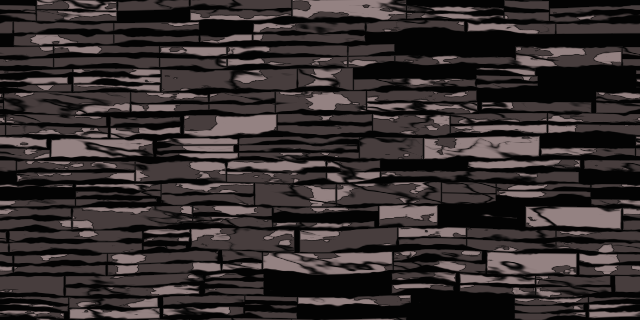
A Shadertoy shader for this texture:

```glsl
// Dry-stacked slate wall in flat tones: 14 courses of about 7 jittered blocks,
// each split into one to three slabs. Periodic noise frays the slabs, casts black
// gaps below them and lays pale, thinly outlined patches on top. Tiles both ways.

float hash(vec2 p) {
    vec3 q = fract(vec3(p.xyx) * vec3(0.1031, 0.1030, 0.0973));
    q += dot(q, q.yzx + 33.33);
    return fract((q.x + q.y) * q.z);
}

// Value noise on a lattice that wraps after "period" cells
float noise(vec2 p, vec2 period) {
    vec2 i = floor(p), f = fract(p);
    f = f * f * (3.0 - 2.0 * f);
    vec2 a = mod(i, period), b = mod(i + 1.0, period);
    return mix(mix(hash(a), hash(vec2(b.x, a.y)), f.x),
               mix(hash(vec2(a.x, b.y)), hash(b), f.x), f.y);
}

// Four octaves; the domain is 2 wide and 1 high
float fbm(vec2 p, vec2 freq) {
    float sum = 0.0, amp = 0.533;
    for (int i = 0; i < 4; i++) {
        sum += amp * noise(p * freq, freq * vec2(2.0, 1.0));
        freq *= 2.0;
        amp *= 0.5;
    }
    return sum;
}

// Jittered position of the joint at the left of block i
float joint(float i, float course) {
    return i + 0.6 * (hash(vec2(mod(i, 7.0) + 11.0, course + 5.0)) - 0.5);
}

void mainImage(out vec4 fragColor, in vec2 fragCoord) {
    vec2 p = fragCoord / iResolution.xy * vec2(2.0, 1.0);
    float aa = 0.7 / iResolution.y;

    // Courses, gently bowed
    float bow = 0.018 * (noise(p * vec2(3.0, 5.0), vec2(6.0, 5.0)) - 0.5);
    float y = (p.y + bow) * 14.0;
    float course = mod(floor(y), 14.0);

    // Blocks along the course
    float x = p.x * 3.5 + 7.0 * hash(vec2(course, 71.0));
    float i = floor(x);
    if (x < joint(i, course)) i -= 1.0;
    else if (x >= joint(i + 1.0, course)) i += 1.0;
    float left = (x - joint(i, course)) / 3.5;
    float right = (joint(i + 1.0, course) - x) / 3.5;
    vec2 block = vec2(mod(i, 7.0), course);

    // Slabs within the block
    float pick = hash(block + 37.0);
    float slabs = pick < 0.2 ? 1.0 : pick < 0.82 ? 2.0 : 3.0;
    float v = fract(y) * slabs;
    float height = 1.0 / (14.0 * slabs);
    vec2 id = block + vec2(101.0, 53.0) * (1.0 + floor(v));
    v = fract(v);

    // Frayed slab outline: deep shadow below, thin gap above, narrow side joints
    float fray = fbm(p, vec2(9.0, 22.0));
    float chip = fbm(p + vec2(0.37, 0.61), vec2(14.0, 20.0));
    float below = v * height - max(0.001, 0.038 * (fray - 0.31));
    float above = (1.0 - v) * height - max(0.0005, 0.025 * (chip - 0.46));
    float inset = 0.05 * max(0.0, hash(id + 7.0) - 0.7);
    float side = min(left, right - inset) - 0.001 - 0.012 * max(0.0, chip - 0.55);
    float slab = min(side, min(below, above));

    // Slanting cracks, and some slabs lost in shadow
    float crack = abs(fbm(p + vec2(0.0, 0.15 * p.x), vec2(5.0, 18.0)) - 0.5);
    float calm = noise(p * vec2(6.0, 12.0), vec2(12.0));
    slab = min(slab, crack * 0.08 - 0.0015 + 0.02 * max(0.0, calm - 0.35));
    if (hash(id + 19.0) < 0.1) slab -= 0.026 + 0.02 * (chip - 0.5);

    // Pale patches: approximate distance from the noise gradient
    float stain = fbm(p + vec2(0.73, 0.29), vec2(8.0, 22.0));
    float slope = length(vec2(dFdx(stain), dFdy(stain))) * iResolution.y;
    float limit = hash(id + 29.0) < 0.3 ? 0.41 : 0.64;
    limit += 0.05 * (0.5 - v);
    float patchDist = (stain - limit) / max(slope, 4.0);
    float pale = min(patchDist, slab - 0.0015);

    // Flat tones
    vec3 color = vec3(0.01);
    color = mix(color, vec3(0.17, 0.15, 0.15), smoothstep(-aa, aa, slab));
    color = mix(color, vec3(0.28, 0.24, 0.24), smoothstep(-aa, aa, slab - 0.0018));
    float rim = smoothstep(aa, -aa, abs(patchDist) - 0.0014) * smoothstep(-aa, aa, slab);
    color = mix(color, vec3(0.09, 0.08, 0.08), rim);
    color = mix(color, vec3(0.47, 0.41, 0.41), smoothstep(-aa, aa, pale - 0.0008));
    color = mix(color, vec3(0.58, 0.51, 0.51), smoothstep(-aa, aa, pale - 0.0022));

    fragColor = vec4(color, 1.0);
}
```
